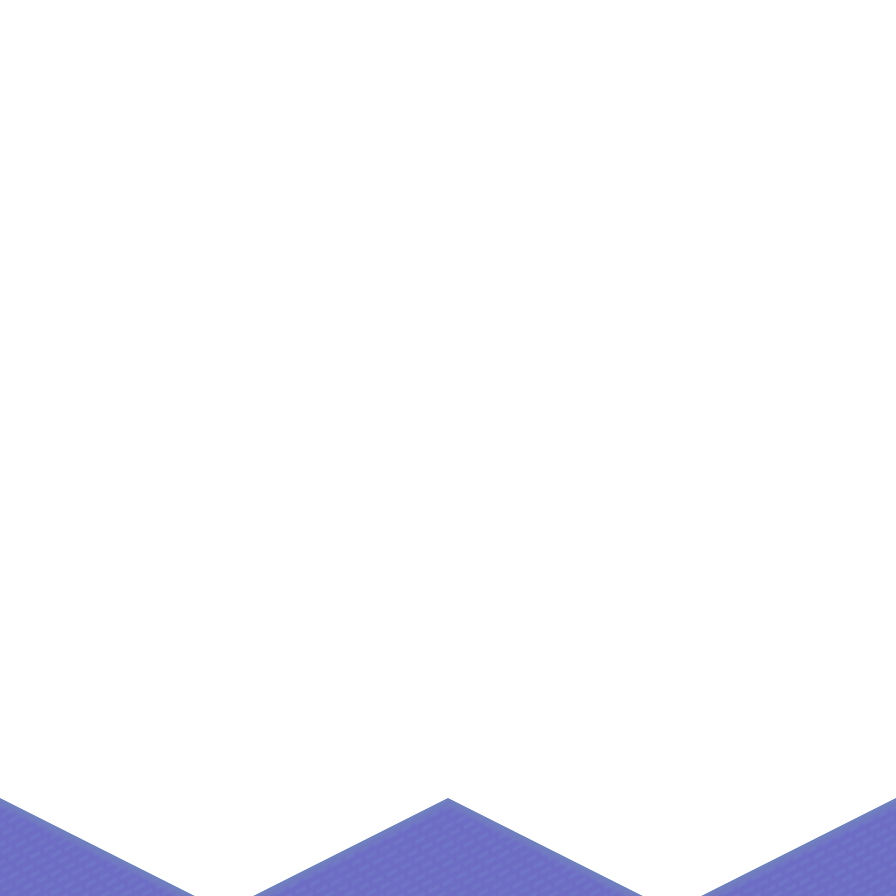
A Shadertoy shader for this background:

```glsl
// Three violet isometric peaks rise from the lower edge of a white canvas.
// Folding x about each apex gives the roof lines; a blue rim follows them,
// and faint slanted dashes weave a fine texture over the faces.

float hash(vec2 p) {
    return fract(sin(dot(p, vec2(127.1, 311.7))) * 43758.5);
}

// Soft dashes on slanted rows, each row shifted by half a dash
float dashes(vec2 uv) {
    vec2 grid = vec2(uv.x * 64.0, (uv.y - 0.5 * uv.x) * 96.0);
    float row = floor(grid.y);
    grid.x += 0.5 * mod(row, 2.0);
    vec2 cell = abs(fract(grid) - 0.5);
    float line = 1.0 - smoothstep(0.08, 0.34, cell.y);
    float gap = 1.0 - smoothstep(0.26, 0.44, cell.x);
    return line * gap * (0.7 + 0.3 * hash(vec2(floor(grid.x), row)));
}

void mainImage(out vec4 fragColor, in vec2 fragCoord) {
    vec2 uv = fragCoord / iResolution.xy;
    float pixel = 1.0 / iResolution.y;

    // Height below the roof line, with apexes at every half canvas
    float foldedX = abs(fract(uv.x * 2.0 + 0.5) - 0.5) * 0.5;
    float depth = 0.1094 - 0.503 * foldedX - uv.y;

    // Woven violet face
    vec3 violet = vec3(0.432, 0.428, 0.772);
    vec3 paleBlue = vec3(0.445, 0.485, 0.785);
    vec3 color = mix(violet, paleBlue, 0.65 * dashes(uv));

    // Blue rim, strongest right under the roof line
    float rim = 1.0 - smoothstep(0.006, 0.013, depth);
    color = mix(color, vec3(0.445, 0.49, 0.755), 0.75 * rim);
    float edge = 1.0 - smoothstep(0.001, 0.006, depth);
    color = mix(color, vec3(0.43, 0.52, 0.73), 0.7 * edge);

    // White ground with a smoothed silhouette
    float peak = smoothstep(-0.6 * pixel, 0.6 * pixel, depth);
    fragColor = vec4(mix(vec3(1.0), color, peak), 1.0);
}
```
